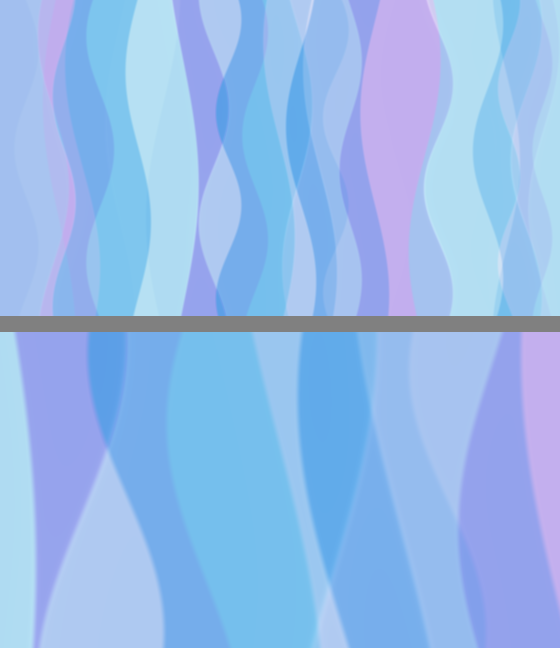
Top, the full canvas; bottom, a detail of the centre.
This background is drawn by a WebGL 2 fragment shader. Its source:

```glsl
#version 300 es
precision highp float;
// Draws overlapping translucent pastel ribbons with wavy upright edges.

#define BANDS 24
#define JITTER 0.6
#define AMPLITUDE vec2(0.028, 0.060)
#define PERIOD vec2(0.55, 1.6)
#define SOFTNESS 0.0032
#define RIM_WIDTH 0.0042
#define RIM_GAIN 0.42
#define SPLIT_CHANCE 0.45
#define SPLIT_SHARE 0.38
#define TINT vec3(0.06, 0.045, 0.01)
#define DARKEST vec3(0.35, 0.62, 0.90)
#define LIGHTEST vec3(0.81, 0.92, 0.955)

uniform vec2 u_resolution;
out vec4 fragColor;

const float TAU = 6.283185;

// mist, sky, ice, blue, orchid, violet
const vec3 PALETTE[6] = vec3[6](
    vec3(0.66, 0.77, 0.94), vec3(0.475, 0.76, 0.93), vec3(0.70, 0.87, 0.95),
    vec3(0.475, 0.69, 0.925), vec3(0.75, 0.675, 0.93), vec3(0.60, 0.65, 0.93));

// Palette order from left to right
const int ORDER[BANDS] = int[BANDS](
    0, 0, 4, 3, 1, 1, 2, 2, 5, 0, 3, 1,
    0, 3, 0, 5, 4, 4, 0, 2, 2, 1, 0, 2);

float hash(float n, float salt) {
    vec2 p = fract(vec2(n * 0.1031, salt * 0.1137) + 0.37);
    p += dot(p, p.yx + 33.33);
    return fract((p.x + p.y) * p.x * 17.17);
}

vec3 bandColor(int i) {
    return PALETTE[ORDER[i]] + (hash(float(i), 1.0) - 0.5) * TINT;
}

// Signed distance to a wavy edge, positive on its right
float edgeDistance(vec2 p, float id, float aspect) {
    float size = hash(id, 2.0);
    float period = mix(PERIOD.x, PERIOD.y, size * size);
    float amp = mix(AMPLITUDE.x, AMPLITUDE.y, 0.6 * size + 0.4 * hash(id, 3.0));
    float angle = TAU * (p.y / period + hash(id, 4.0));
    float home = (id + (hash(id, 5.0) - 0.5) * JITTER) / float(BANDS) * aspect;
    float slope = amp * TAU / period * cos(angle);
    return (p.x - home - amp * sin(angle)) / sqrt(1.0 + slope * slope);
}

// Pale rim: a thin line that fades along the edge, with a faint glow
float edgeRim(float d, float y, float id) {
    float fade = 0.5 + 0.5 * sin(TAU * (y * 1.3 + hash(id, 6.0)));
    float line = exp(-d * d / (RIM_WIDTH * RIM_WIDTH));
    float glow = 0.12 * exp(-abs(d) / (6.0 * RIM_WIDTH));
    float strength = pow(hash(id, 7.0), 2.5);
    return RIM_GAIN * strength * (line * mix(0.2, 1.0, fade) + glow);
}

void main() {
    vec2 p = gl_FragCoord.xy / u_resolution.y;
    float aspect = u_resolution.x / u_resolution.y;
    float blur = SOFTNESS + 0.6 / u_resolution.y;

    // Each edge adds its colour step, so crossed edges form lenses
    vec3 previous = bandColor(0);
    vec3 color = previous;
    float rim = 0.0;
    for (int i = 1; i < BANDS; i++) {
        float id = float(i);
        vec3 current = bandColor(i);
        vec3 change = current - previous;

        // Some steps are shared by two sheets with separate waves
        float share = hash(id, 8.0) < SPLIT_CHANCE ? SPLIT_SHARE : 0.0;
        float front = edgeDistance(p, id, aspect);
        float back = edgeDistance(p, id + 0.5, aspect);
        color += change * mix(smoothstep(-blur, blur, front),
                              smoothstep(-blur, blur, back), share);

        float lines = mix(edgeRim(front, p.y, id), edgeRim(back, p.y, id + 0.5), share);
        rim += length(change) * lines;
        previous = current;
    }

    color = clamp(color, DARKEST, LIGHTEST) + rim * vec3(1.0, 0.8, 0.4);
    fragColor = vec4(min(color, 1.0), 1.0);
}
```
